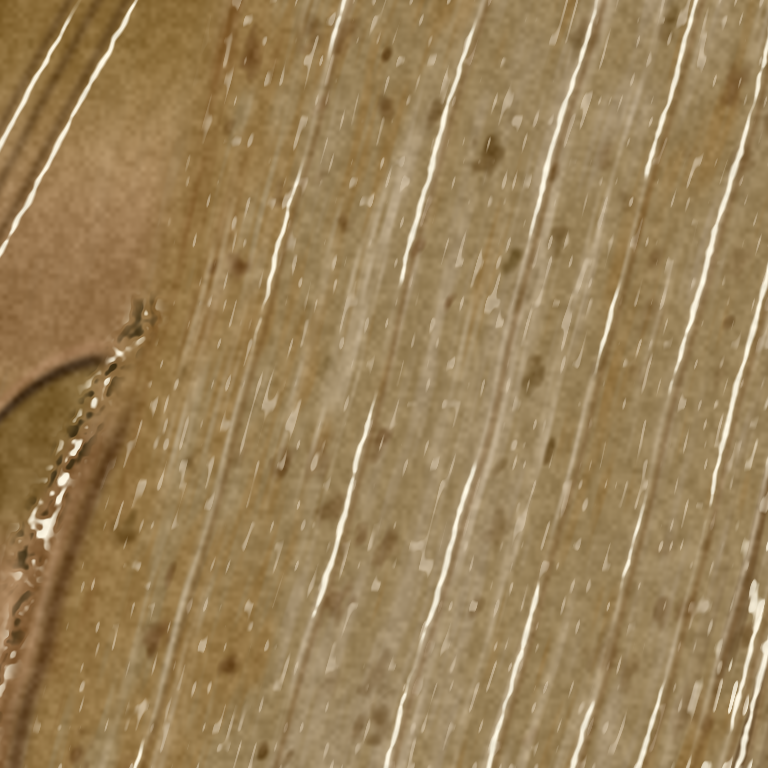
A Shadertoy shader for this texture:

```glsl
// Weathered horn-like surface: slanted tan fibres, soft pits, bright broken glints and a fold at the left.
#define LEAN 0.27
#define PIT_CELLS vec2(17.0, 11.0)
#define PIT_SHARE 0.5
#define GLINTS 9
#define GLINT_WIDTH 0.0046
#define GRAIN 0.11
#define BROWN vec3(0.49, 0.34, 0.16)
#define OCHRE vec3(0.58, 0.46, 0.27)
#define TAN vec3(0.59, 0.50, 0.34)
#define PALE vec3(0.64, 0.56, 0.43)
#define CREAM vec3(0.78, 0.71, 0.60)
#define SHINE vec3(0.97, 0.94, 0.86)

float hash(vec2 p) {
    vec3 q = fract(p.xyx * 0.1031);
    q += dot(q, q.yzx + 33.33);
    return fract((q.x + q.y) * q.z);
}

float noise(vec2 p) {
    vec2 c = floor(p), t = fract(p);
    t = t * t * (3.0 - 2.0 * t);
    return mix(mix(hash(c), hash(c + vec2(1, 0)), t.x),
               mix(hash(c + vec2(0, 1)), hash(c + vec2(1, 1)), t.x), t.y);
}

float bell(float x, float width) {
    x /= width;
    return exp(-x * x);
}

// Scattered soft pits, one candidate per cell, stretched along the fibres
float pits(vec2 f) {
    vec2 q = f * PIT_CELLS, cell = floor(q);
    float depth = 0.0;
    for (int j = -1; j <= 1; j++)
    for (int i = -1; i <= 1; i++) {
        vec2 c = cell + vec2(i, j);
        float present = step(hash(c + 17.0), PIT_SHARE);
        vec2 centre = c + 0.15 + 0.7 * vec2(hash(c + 31.0), hash(c + 57.0));
        float radius = mix(0.10, 0.30, hash(c + 83.0));
        float d = length(q - centre) / radius + 1.3 * (noise(f * vec2(95.0, 60.0)) - 0.5);
        float dark = mix(0.2, 0.85, hash(c + 91.0));
        depth = max(depth, present * dark * (1.0 - smoothstep(0.1, 1.5, d)));
    }
    return depth;
}

// Beaded, broken shining line at signed distance d; cover sets how much is lit
float glint(float d, float y, float id, float cover) {
    float row = id * 7.0 + 3.0;
    float dash = smoothstep(0.0, 0.3, noise(vec2(y * 7.0, row)) - 1.0 + cover);
    float bead = 0.5 * noise(vec2(y * 45.0, row + 2.0)) + 0.5 * noise(vec2(y * 110.0, row + 4.0));
    float w = GLINT_WIDTH * (0.2 + bead) * (0.45 + 0.55 * dash);
    d += 0.003 * (noise(vec2(y * 60.0, row + 3.0)) - 0.5);
    float line = 1.0 - smoothstep(w * 0.3, w + 0.0018, abs(d));
    return line * smoothstep(0.0, 0.35, dash) * smoothstep(0.1, 0.55, bead + 0.3 * dash);
}

void mainImage(out vec4 fragColor, in vec2 fragCoord) {
    vec2 p = fragCoord / iResolution.xy;
    float y = p.y;

    // Fibre coordinates: across, along
    float bend = 0.003 * sin(7.0 * y + 4.0 * p.x) + 0.0012 * sin(23.0 * y + 11.0 * p.x);
    vec2 f = vec2(p.x - LEAN * y + bend, y);
    float broad = noise(f * vec2(24.0, 1.6) + 5.0) - 0.5;
    float fine = noise(f * vec2(70.0, 5.0) + 9.0) - 0.5;
    float hair = noise(f * vec2(150.0, 14.0)) - 0.5;
    float cloud = noise(p * 5.0 + 2.0) - 0.5;
    float blotch = noise(f * vec2(30.0, 14.0) + 3.0) - 0.5;

    // Ground tone, ochre at the left and greyer at the right
    float tone = 0.05 + 0.55 * smoothstep(0.0, 0.55, f.x) + 0.5 * broad;
    tone += 0.4 * fine + 0.25 * hair + 0.25 * cloud + 0.3 * blotch;
    vec3 col = mix(BROWN, OCHRE, smoothstep(-0.42, 0.1, tone));
    col = mix(col, TAN, smoothstep(0.12, 0.45, tone));
    col = mix(col, PALE, smoothstep(0.45, 0.9, tone));

    // Smooth reddish skin above the fold, olive toward the corner
    float skin = (1.0 - smoothstep(-0.02, 0.06, f.x)) * smoothstep(0.42, 0.56, y);
    vec3 skinColor = mix(vec3(0.61, 0.47, 0.32), vec3(0.50, 0.38, 0.18), smoothstep(0.68, 0.95, y));
    col = mix(col, skinColor + 0.16 * cloud + 0.08 * broad + 0.05 * blotch, 0.85 * skin);

    // Pits and pale raised fibres
    float open = smoothstep(0.0, 0.07, f.x);
    vec3 pitColor = mix(vec3(0.32, 0.24, 0.06), vec3(0.38, 0.23, 0.10), noise(p * 9.0));
    col = mix(col, pitColor, pits(f) * open * mix(0.95, 0.6, smoothstep(0.3, 0.8, f.x)));
    float ridge = smoothstep(0.6, 0.95, noise(f * vec2(44.0, 1.8) + 40.0));
    col = mix(col, CREAM, 0.6 * ridge * open * (0.6 + 1.2 * hair));
    float spark = noise(f * vec2(150.0, 38.0) + 70.0);
    col = mix(col, CREAM, 0.8 * open * smoothstep(0.8, 0.95, spark + 0.1 * ridge));

    // Rough glittering furrows near the lower right corner
    float rough = smoothstep(0.84, 0.95, f.x);
    col = mix(col, BROWN * 0.7, rough * smoothstep(-0.1, 0.25, fine) * 0.8);
    col = mix(col, SHINE, rough * smoothstep(0.68, 0.85, spark));

    // Long glints, closer together toward the right
    for (int i = 0; i < GLINTS; i++) {
        float k = float(i);
        float d = f.x - (0.18 + 0.185 * k - 0.011 * k * k) - 0.002 * sin(9.0 * y + 5.0 * k);
        col = mix(col, BROWN * 0.9, 0.4 * bell(d - 0.009, 0.005));
        col = mix(col, CREAM, 0.6 * bell(d, 0.0045) * (0.6 + hair + fine));
        col = mix(col, SHINE, glint(d, y, k, k < 0.5 ? 0.4 : 0.64 + 0.02 * k));
    }

    // Steeper glints crossing the upper left corner
    for (int i = 0; i < 3; i++) {
        float k = float(i);
        float d = 0.88 * (p.x - 0.55 * (y - 0.675 - 0.068 * k)) + 0.5 * bend;
        col = mix(col, BROWN * 0.65, 0.5 * bell(d + 0.011, 0.007));
        col = mix(col, SHINE, glint(d, y, k + 20.0, k == 1.0 ? 0.5 : 0.98));
    }

    // Fold: pink flap, dark right edge and curved upper lip
    float low = 1.0 - smoothstep(0.40, 0.52, y);
    float edge = p.x - (0.02 + 0.22 * y + 0.2 * y * y) + bend + 0.006 * blotch;
    float inside = p.x - 0.48 * y + 0.103 + 0.02 * (noise(vec2(y * 24.0, 4.0)) - 0.5);
    col = mix(col, vec3(0.60, 0.45, 0.31) + 0.3 * fine, 0.75 * low * (1.0 - smoothstep(-0.02, 0.0, edge)));
    col = mix(col, vec3(0.32, 0.20, 0.09), 0.75 * low * bell(edge, 0.012));
    float rise = 1.0 - p.x / 0.145;
    float lip = y - 0.54 + 0.075 * rise * rise;
    float span = 1.0 - smoothstep(0.11, 0.16, p.x);
    float hollow = span * smoothstep(0.25, 0.35, y) * (1.0 - smoothstep(-0.02, 0.0, lip));
    col = mix(col, vec3(0.46, 0.36, 0.17) + 0.2 * blotch, 0.75 * hollow * (1.0 - smoothstep(-0.02, 0.01, inside)));
    col = mix(col, vec3(0.20, 0.13, 0.06), 0.85 * span * bell(lip + 0.008, 0.010));
    col = mix(col, vec3(0.67, 0.51, 0.37), 0.6 * span * bell(lip - 0.010, 0.009));

    // Wet glitter and dark flecks inside the fold
    float band = smoothstep(0.22, 0.30, y) * (1.0 - smoothstep(0.58, 0.63, y)) * bell(inside, 0.018);
    band = min(1.0, band + 0.75 * low * bell(edge + 0.045, 0.013));
    float fleck = 0.6 * noise(vec2(inside * 130.0, y * 48.0)) + 0.4 * noise(p * 115.0);
    col = mix(col, vec3(0.22, 0.17, 0.07), 0.85 * band * (1.0 - smoothstep(0.25, 0.45, fleck)));
    col = mix(col, SHINE, band * smoothstep(0.56, 0.74, fleck));

    // Fine mottling
    col += GRAIN * (0.6 * noise(p * 70.0) + 0.6 * noise(p * 150.0 + 7.0) - 0.6);
    fragColor = vec4(clamp(col, 0.0, 1.0), 1.0);
}
```
